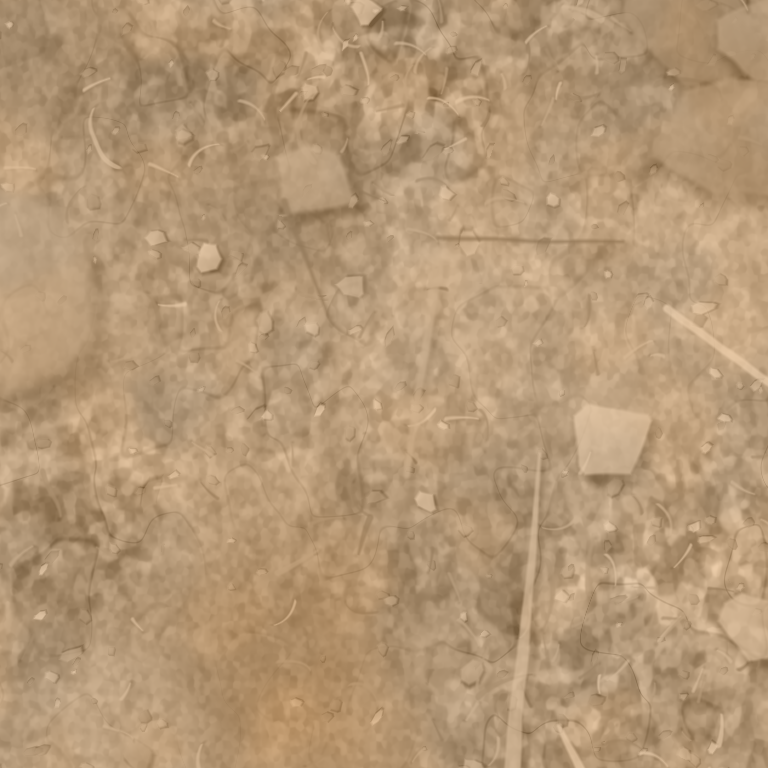
Write a three.js fragment shader that draws this texture.

```glsl
// Dry sandy soil strewn with crumbs, stones, straw and short fibres.
varying vec2 vUv;

const vec3 SOIL = vec3(0.717, 0.605, 0.474);
const vec3 TONE_TINT = vec3(1.0, 0.98, 0.97);
const vec3 RUST_SHIFT = vec3(0.03, -0.02, -0.07);
const float SOFT_EDGE = 0.0024;

vec2 hash2(vec2 p) {
  vec3 q = fract(p.xyx * vec3(0.1031, 0.1030, 0.0973));
  q += dot(q, q.yzx + 33.33);
  return fract((q.xx + q.yz) * q.zy);
}

mat2 turn(float angle) {
  float c = cos(angle), s = sin(angle);
  return mat2(c, -s, s, c);
}

// Layered sines that break up straight outlines.
vec2 sway(vec2 p) {
  return sin(p.yx * 17.0 + vec2(0.4, 2.1)) * 0.5
       + sin(p.yx * 41.0 + p * 23.0 + vec2(1.7, 0.3)) * 0.3
       + sin(p * 83.0 - p.yx * 61.0) * 0.2;
}

// Blended cellular noise, -0.5 to 0.5; a higher crispness gives flatter chips.
float cells(vec2 p, float crispness) {
  vec2 cell = floor(p);
  float total = 0.0, weights = 0.0001;
  for (int y = -1; y <= 1; y++) {
    for (int x = -1; x <= 1; x++) {
      vec2 id = cell + vec2(float(x), float(y));
      vec2 away = id + 0.12 + 0.76 * hash2(id + 7.0) - p;
      float weight = exp(-crispness * dot(away, away));
      total += weight * hash2(id + 91.0).x;
      weights += weight;
    }
  }
  return total / weights - 0.5;
}

float clump(vec2 p, vec2 centre, vec2 size) {
  vec2 q = (p - centre) / size;
  return exp(-dot(q, q));
}

// Signed distance to an uneven, many-sided stone.
float stoneDistance(vec2 p, float radius, float seed) {
  float d = -radius;
  for (int i = 0; i < 7; i++) {
    vec2 rnd = hash2(vec2(float(i) + 3.0, seed * 57.0 + 11.0));
    float angle = (float(i) + 0.7 * rnd.x) * 0.8976;
    d = max(d, dot(p, vec2(cos(angle), sin(angle))) - radius * (0.6 + 0.4 * rnd.y));
  }
  return d;
}

// Stone lit from the upper left, with a soft shadow below it.
float layStone(float tone, vec2 p, float radius, float seed, float lift, float edge) {
  float d = stoneDistance(p, radius, seed);
  float under = stoneDistance(p - vec2(0.1, -0.18) * radius, radius, seed);
  float shade = 1.0 - smoothstep(-0.1 * radius, 0.22 * radius, under);
  float face = lift + 0.04 * dot(p, vec2(-0.5, 0.8)) / radius + 0.4 * tone;
  return mix(tone - 0.11 * shade, face, 1.0 - smoothstep(-edge, edge, d));
}

// Tapered strand from a to b with a thin shadow on its right.
float layStrand(float tone, vec2 p, vec2 a, vec2 b, vec2 widths, float lift, float edge) {
  vec2 axis = b - a;
  float along = clamp(dot(p - a, axis) / dot(axis, axis), 0.0, 1.0);
  float width = mix(widths.x, widths.y, along);
  vec2 nearest = a + axis * along;
  float d = length(p - nearest) - width;
  float under = length(p - nearest - vec2(1.0, -0.6) * (width + edge)) - width;
  tone -= 0.06 * (1.0 - smoothstep(-edge, 2.0 * edge, under));
  return mix(tone, lift + 0.35 * tone, 1.0 - smoothstep(-edge, edge, d));
}

float scatterStones(float tone, vec2 uv, float scale, float density, float seed) {
  vec2 p = uv * scale;
  for (int y = -1; y <= 1; y++) {
    for (int x = -1; x <= 1; x++) {
      vec2 id = floor(p) + vec2(float(x), float(y));
      vec2 pick = hash2(id + seed), size = hash2(id + seed + 37.0);
      if (pick.x > density) continue;
      vec2 q = turn(size.y * 3.0) * (p - id - hash2(id + seed + 71.0));
      q.x *= 1.0 + 0.8 * size.y;
      float lift = mix(-0.02, 0.14, pick.y * pick.y);
      tone = layStone(tone, q, 0.16 + 0.26 * size.x, pick.y, lift, SOFT_EDGE * scale);
    }
  }
  return tone;
}

float scatterFibres(float tone, vec2 uv, float scale, float density, float seed) {
  vec2 p = uv * scale;
  for (int y = -1; y <= 1; y++) {
    for (int x = -1; x <= 1; x++) {
      vec2 id = floor(p) + vec2(float(x), float(y));
      vec2 pick = hash2(id + seed), shape = hash2(id + seed + 53.0);
      if (pick.x > density) continue;
      vec2 q = turn(shape.x * 6.283) * (p - id - hash2(id + seed + 29.0));
      q.y += (shape.y - 0.5) * 1.4 * q.x * q.x;
      vec2 reach = vec2(0.2 + 0.35 * shape.y, 0.0);
      float lift = mix(-0.09, 0.13, pick.y);
      tone = layStrand(tone, q, -reach, reach, vec2(0.055, 0.02), lift, SOFT_EDGE * scale * 0.8);
    }
  }
  return tone;
}

void main() {
  vec2 uv = vUv, ground = uv + 0.008 * sway(uv);

  // Littered zones against smoother, trodden ones.
  float litter = clump(uv, vec2(0.58, 0.9), vec2(0.26, 0.14))
               + clump(uv, vec2(0.83, 0.17), vec2(0.17, 0.15));
  float rough = clamp(0.62 + 0.9 * cells(ground * 5.0 + 20.0, 6.0) + 0.5 * litter, 0.25, 1.2);

  // Soil relief, from broad patches to grains.
  float mid = cells(ground * 12.0 + 40.0, 6.0);
  float tone = 0.09 * cells(ground * 4.0, 6.0) + 0.08 * mid;
  tone += 0.13 * rough * cells(ground * vec2(34.0, 27.0), 11.0);
  tone += 0.15 * rough * cells(ground * vec2(74.0, 60.0) + 9.0, 7.0);
  tone += 0.07 * cells(uv * vec2(135.0, 115.0), 6.0);
  float crack = abs(cells(ground * vec2(17.0, 13.0) + 60.0, 7.0));
  tone -= 0.07 * rough * (1.0 - smoothstep(0.0, 0.06, crack));

  // Scattered crumbs and fibres.
  tone = scatterStones(tone, ground, 38.0, 0.22 * rough, 5.0);
  tone = scatterStones(tone, ground, 17.0, 0.17 * rough, 130.0);
  tone = scatterFibres(tone, ground, 24.0, 0.12 + 0.5 * min(litter, 1.0), 210.0);
  tone = scatterFibres(tone, ground, 13.0, 0.07 + 0.22 * litter, 330.0);

  // Larger stones.
  vec2 rock = uv + 0.004 * sway(uv * 1.3);
  tone = layStone(tone, (rock - vec2(0.04, 0.63)) * vec2(1.0, 0.62), 0.11, 2.0, 0.02, 0.012);
  tone = layStone(tone, rock - vec2(0.9, 0.97), 0.1, 4.0, -0.05, 0.004);
  tone = layStone(tone, rock - vec2(1.01, 0.94), 0.08, 6.0, 0.0, 0.004);
  tone = layStone(tone, (rock - vec2(0.97, 0.82)) * vec2(0.65, 1.0), 0.08, 8.0, -0.02, 0.004);
  tone = layStone(tone, rock - vec2(0.41, 0.76), 0.055, 3.0, 0.03, 0.005);
  tone = layStone(tone, rock - vec2(0.795, 0.43), 0.058, 5.0, 0.1, 0.003);
  tone = layStone(tone, rock - vec2(0.99, 0.18), 0.06, 7.0, 0.07, 0.003);

  // Straw and twigs.
  vec2 stalk = uv + 0.002 * sway(uv);
  tone = layStrand(tone, stalk, vec2(0.57, 0.66), vec2(0.53, 0.38), vec2(0.006, 0.004), 0.05, 0.003);
  tone = layStrand(tone, stalk, vec2(0.704, 0.41), vec2(0.665, -0.02), vec2(0.002, 0.011), 0.09, SOFT_EDGE);
  tone = layStrand(tone, stalk, vec2(0.868, 0.597), vec2(1.02, 0.49), vec2(0.005), 0.14, SOFT_EDGE);
  tone = layStrand(tone, stalk, vec2(0.73, 0.055), vec2(0.765, -0.02), vec2(0.003, 0.007), 0.14, SOFT_EDGE);
  tone = layStrand(tone, stalk, vec2(0.57, 0.69), vec2(0.81, 0.685), vec2(0.003, 0.002), -0.1, 0.003);
  tone = layStrand(tone, stalk, vec2(0.37, 0.74), vec2(0.425, 0.59), vec2(0.004, 0.002), -0.09, 0.003);

  float rust = 0.5 * mid + 0.6 * clump(uv, vec2(0.38, 0.08), vec2(0.13, 0.2));
  vec3 colour = SOIL + TONE_TINT * clamp(tone, -0.25, 0.2) + RUST_SHIFT * rust;
  gl_FragColor = vec4(colour, 1.0);
}
```
